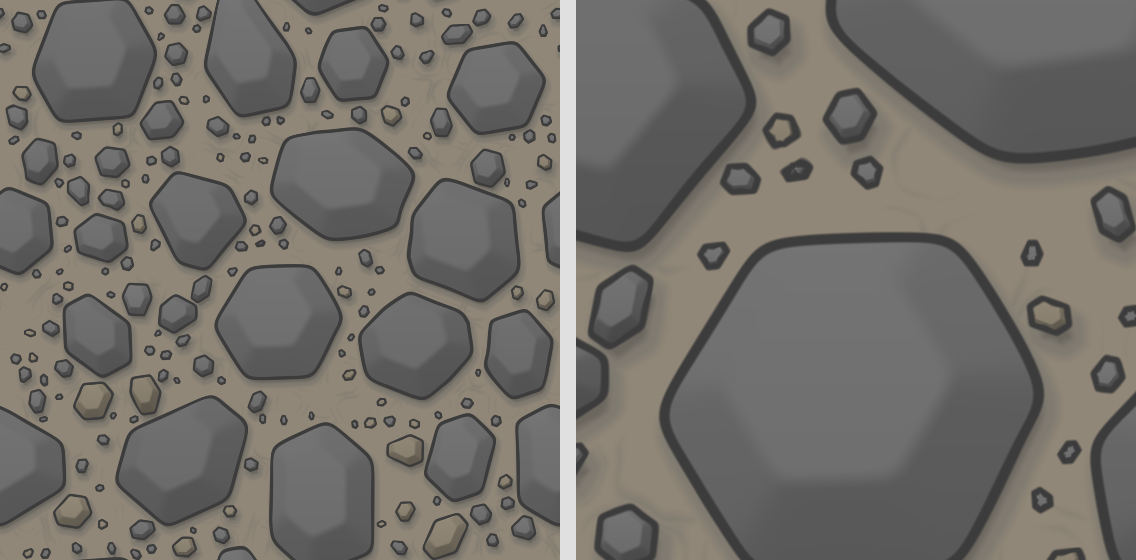
Left, the full canvas; right, a detail of the centre.
Reproduce this texture procedurally as a Shadertoy shader.

```glsl
// Tiling cartoon ground: outlined grey stones and pebbles scattered over tan earth.

// Layers: cells per side (even), least radius, greatest radius, jitter
const vec4 BOULDERS = vec4(4.0, 0.062, 0.112, 0.50);
const vec4 ROCKS    = vec4(8.0, 0.026, 0.052, 0.50);
const vec4 PEBBLES  = vec4(16.0, 0.012, 0.024, 0.50);
const vec4 GRIT     = vec4(26.0, 0.0075, 0.012, 0.50);

const vec3 EARTH    = vec3(0.57, 0.53, 0.47);
const vec3 SHADOW   = vec3(0.50, 0.48, 0.44);
const vec3 CONTACT  = vec3(0.42, 0.40, 0.37);
const vec3 OUTLINE  = vec3(0.235, 0.235, 0.235);
const vec3 TAN_TINT = vec3(1.24, 1.16, 1.01);

const vec2 LIGHT = vec2(-0.45, 0.89);
const vec2 SHADOW_SHIFT = vec2(0.004, -0.009);
const float GAP = 0.005;        // half the space kept between stones
const float SOFT = 0.0011;      // half width of smoothed edges
const float TAN_SHARE = 0.14;
const float TAU = 6.2831853;

struct Stone {
    float d;        // signed distance to this stone
    float room;     // cautious distance to any stone
    float cut;      // distance to the border with its neighbour
    float radius;
    float least;
    vec2 centre;
    vec2 seed;
};

vec2 hash2(vec2 c) {
    return fract(sin(vec2(dot(c, vec2(127.1, 311.7)), dot(c, vec2(269.5, 183.3)))) * 43758.5453);
}

mat2 turn(float a) {
    return mat2(cos(a), sin(a), -sin(a), cos(a));
}

float smoothMax(float a, float b, float k) {
    float h = max(k - abs(a - b), 0.0) / k;
    return max(a, b) + h * h * k * 0.25;
}

// Rounded irregular hexagon: facet direction in xy, size ratio in z (1 on the rim)
vec3 facets(vec2 q, vec2 seed) {
    float len = length(q) + 1e-5;
    mat2 spin = turn(TAU * seed.x);
    float stretch = 1.0 + 0.17 * fract(seed.y * 17.3);
    vec2 dir = spin * (q / len) * vec2(1.0 / stretch, stretch);
    mat2 stepTurn = turn(TAU / 6.0);
    vec2 n = vec2(1.0, 0.0), facing = vec2(0.0);
    float sum = 1e-6;
    for (int i = 0; i < 6; i++) {
        float reach = 0.82 + 0.36 * fract(seed.y * (7.0 + 13.7 * float(i)) + seed.x);
        float w = max(dot(dir, n), 0.0) / reach;
        w *= w; w *= w; w *= w; w *= w;
        sum += w;
        facing += w * n;
        n = stepTurn * n;
    }
    return vec3((facing / sum) * spin, len * pow(sum, 0.0625));
}

// Distance along the ray from the stone's centre
float stoneDistance(vec2 q, float radius, vec2 seed) {
    float ratio = facets(q / radius, seed).z;
    return length(q) * (1.0 - 1.0 / max(ratio, 1e-4));
}

// Nearest stone of one wrapped, staggered, jittered grid
Stone pick(vec2 p, vec4 layer) {
    vec2 cell = floor(p * layer.x);
    Stone s;
    s.d = 9.0;
    float second = 9.0;
    for (int j = -1; j <= 1; j++)
    for (int i = -1; i <= 1; i++) {
        vec2 c = cell + vec2(i, j);
        vec2 id = mod(c, layer.x) + layer.x * 3.0;
        vec2 seed = hash2(id), place = hash2(id + 71.0);
        vec2 stagger = vec2(0.5 * mod(id.y, 2.0) - 0.25, 0.0);
        vec2 centre = (c + 0.5 + stagger + layer.w * (place - 0.5)) / layer.x;
        float radius = mix(layer.y, layer.z, fract(place.x * 9.0 + seed.y));
        float d = stoneDistance(p - centre, radius, seed);
        if (d < s.d) {
            second = s.d;
            s.d = d;
            s.radius = radius;
            s.centre = centre;
            s.seed = seed;
        } else {
            second = min(second, d);
        }
    }
    s.least = layer.y;
    s.cut = 0.5 * (s.d - second) + GAP;
    float other = max(second, 0.5 * (second - s.d) + GAP);
    s.d = smoothMax(s.d, s.cut, 0.35 * s.radius);
    s.room = min(s.d, other);
    return s;
}

// Shrink a stone to the free space around its centre, or drop it
Stone fit(Stone s, vec2 p, float space) {
    float other = s.room < s.d ? s.room : max(s.room, GAP - s.cut);
    s.radius = min(s.radius, (space - GAP) / 1.2);
    s.d = 1.0;
    if (s.radius > s.least * 0.8)
        s.d = smoothMax(stoneDistance(p - s.centre, s.radius, s.seed), s.cut, 0.35 * s.radius);
    s.room = min(s.d, other);
    return s;
}

Stone nearer(Stone a, Stone b) {
    float room = min(a.room, b.room);
    if (b.d < a.d) a = b;
    a.room = room;
    return a;
}

// Each level adds a finer layer in the space left by the coarser ones
Stone withRocks(vec2 p) {
    Stone s = pick(p, ROCKS);
    return nearer(pick(p, BOULDERS), fit(s, p, pick(s.centre, BOULDERS).room));
}

Stone withPebbles(vec2 p) {
    Stone s = pick(p, PEBBLES);
    return nearer(withRocks(p), fit(s, p, withRocks(s.centre).room));
}

Stone withGrit(vec2 p) {
    Stone s = pick(p, GRIT);
    return nearer(withPebbles(p), fit(s, p, withPebbles(s.centre).room));
}

vec3 stoneColour(Stone s, vec2 q) {
    vec3 face = facets(q + vec2(0.10, -0.14), s.seed);
    float big = smoothstep(0.02, 0.07, s.radius);
    float side = 0.392 + 0.045 * dot(face.xy, LIGHT);
    float top = 1.0 - smoothstep(0.50, 0.64, face.z);
    float tone = mix(side, 0.432, top) + 0.015 * q.y;
    tone = 0.42 + (tone - 0.42) * mix(1.5, 1.0, big) + 0.02 * (s.seed.y - 0.5);
    float isTan = step(fract(s.seed.x * 31.7), TAN_SHARE) * (1.0 - step(0.055, s.radius));
    return tone * mix(vec3(1.0), TAN_TINT, isTan);
}

void mainImage(out vec4 fragColor, in vec2 fragCoord) {
    vec2 p = fragCoord / iResolution.xy;

    // Earth with soft shadows below the stones
    float shade = withPebbles(p - SHADOW_SHIFT).room;
    vec3 colour = mix(SHADOW, EARTH, smoothstep(0.0, 0.010, shade));
    colour = mix(CONTACT, colour, smoothstep(-0.008, -0.001, shade));

    // Stone outline, then its faceted fill
    Stone s = withGrit(p);
    float line = mix(0.0040, 0.0062, smoothstep(0.01, 0.07, s.radius));
    colour = mix(OUTLINE, colour, smoothstep(-SOFT, SOFT, s.d));
    vec3 fill = stoneColour(s, (p - s.centre) / s.radius);
    colour = mix(fill, colour, smoothstep(-SOFT, SOFT, s.d + line));
    fragColor = vec4(colour, 1.0);
}
```
